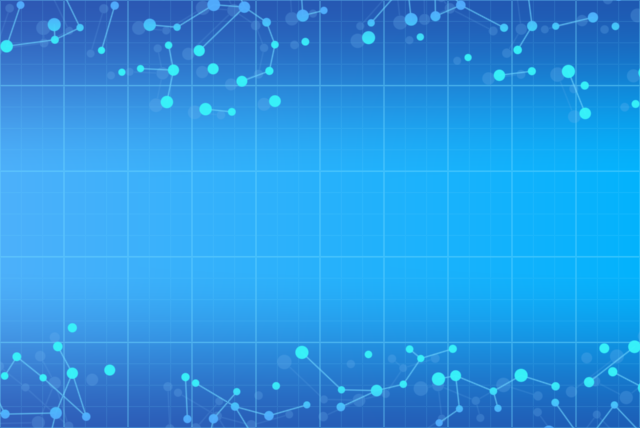
Write a Shadertoy shader that draws this background.

```glsl
// Blue science backdrop: a soft vertical gradient under a two-level grid, with
// cyan molecule chains hanging from the top edge and rising from the bottom.
// Chains are jittered lattice nodes, hashed per cell and linked to neighbours.

const float COLUMNS = 20.0;   // lattice cells across the canvas
const float TAU = 6.2831853;

vec2 hash22(vec2 p) {
    vec3 q = fract(vec3(p.xyx) * vec3(0.1031, 0.1030, 0.0973));
    q += dot(q, q.yzx + 33.33);
    return fract((q.xx + q.yz) * q.zy);
}

float segmentDistance(vec2 p, vec2 a, vec2 b) {
    vec2 ab = b - a;
    return length(p - a - ab * clamp(dot(p - a, ab) / dot(ab, ab), 0.0, 1.0));
}

float fill(float distance, float blur) {
    return 1.0 - smoothstep(-blur, blur, distance);
}

// Lines at whole numbers of x; all lengths are in units of x.
float ruled(float x, float halfWidth, float blur) {
    return fill(abs(fract(x + 0.5) - 0.5) - halfWidth, blur);
}

vec2 nodeAt(vec2 cell, float seed) {
    return cell + 0.5 + 0.78 * (hash22(cell + seed) - 0.5);
}

// wave: mean, amplitude, peak position and period of the band depth.
bool isPresent(vec2 cell, vec2 node, float seed, vec4 wave) {
    float reach = wave.x + wave.y * cos((node.x - wave.z) * TAU / wave.w);
    return node.y < reach && hash22(cell + seed + 71.0).x < 0.84;
}

// Returns node coverage in x and link coverage in y; p.y is depth from an edge.
vec2 molecules(vec2 p, float seed, vec4 wave, float scale, float blur) {
    vec2 mask = vec2(0.0);
    for (int j = -1; j <= 1; j++)
    for (int i = -1; i <= 1; i++) {
        vec2 cell = floor(p) + vec2(i, j);
        vec2 node = nodeAt(cell, seed);
        if (!isPresent(cell, node, seed, wave)) continue;

        vec2 trait = hash22(cell + seed + 37.0);
        float radius = scale * mix(0.11, 0.21, trait.y * trait.y);
        mask.x = max(mask.x, fill(length(p - node) - radius, blur));

        // Each node reaches for one neighbour.
        vec2 hop = trait.x < 0.40 ? vec2(1, 0)
                 : trait.x < 0.65 ? vec2(0, 1)
                 : trait.x < 0.83 ? vec2(1, -1) : vec2(1, 1);
        vec2 next = nodeAt(cell + hop, seed);
        if (isPresent(cell + hop, next, seed, wave)) {
            float d = segmentDistance(p, node, next);
            mask.y = max(mask.y, fill(d - 0.022, blur));
        }
    }
    return mask;
}

vec3 backdrop(vec2 uv) {
    vec3 glow = mix(vec3(0.30, 0.69, 0.98), vec3(0.01, 0.70, 0.99), uv.x);
    vec3 edge = mix(vec3(0.18, 0.34, 0.70), vec3(0.12, 0.34, 0.69), uv.x);
    float shade = smoothstep(0.20, 1.10, 2.0 * abs(uv.y - 0.48));
    return mix(glow, edge, shade);
}

vec3 addGrid(vec3 color, vec2 uv, float pixel) {
    vec2 fine = uv * vec2(30.0, 20.0);
    vec2 coarse = uv * vec2(10.0, 5.0);
    float fineBlur = 30.0 * pixel;
    float minor = max(ruled(fine.x, 0.015, fineBlur), ruled(fine.y, 0.015, fineBlur));
    float major = max(ruled(coarse.x, 0.010, 10.0 * pixel),
                      ruled(coarse.y, 0.0075, 7.5 * pixel));
    vec3 lineColor = vec3(0.45, 0.86, 1.0);
    color = mix(color, lineColor, 0.16 * minor);
    return mix(color, lineColor, 0.42 * major);
}

// Faint offset echo first, then the bright chain, bluer close to the edge.
vec3 addBand(vec3 color, vec2 p, float seed, vec4 wave, vec2 shift, float blur) {
    vec2 echo = molecules(p + shift, seed, wave, 1.1, blur);
    vec2 chain = molecules(p, seed, wave, 1.0, blur);
    vec3 nodeColor = mix(vec3(0.32, 0.68, 1.0), vec3(0.22, 0.96, 0.98),
                         smoothstep(0.2, 1.6, p.y));
    color = mix(color, vec3(0.45, 0.72, 0.95), max(0.25 * echo.x, 0.16 * echo.y));
    color = mix(color, vec3(0.42, 0.83, 1.0), 0.65 * chain.y);
    return mix(color, nodeColor, 0.95 * chain.x);
}

void mainImage(out vec4 fragColor, in vec2 fragCoord) {
    vec2 uv = fragCoord / iResolution.xy;
    float pixel = 1.0 / iResolution.x;
    float blur = COLUMNS * pixel;
    vec2 p = fragCoord * blur;
    vec2 fromTop = vec2(p.x, iResolution.y * blur - p.y);

    vec3 color = addGrid(backdrop(uv), uv, pixel);
    color = addBand(color, fromTop, 13.0, vec4(2.6, 1.1, 6.7, 11.8),
                    vec2(0.34, -0.10), blur);
    color = addBand(color, p, 151.0, vec4(2.6, 0.6, 2.3, 9.4),
                    vec2(0.55, 0.30), blur);
    fragColor = vec4(color, 1.0);
}
```
